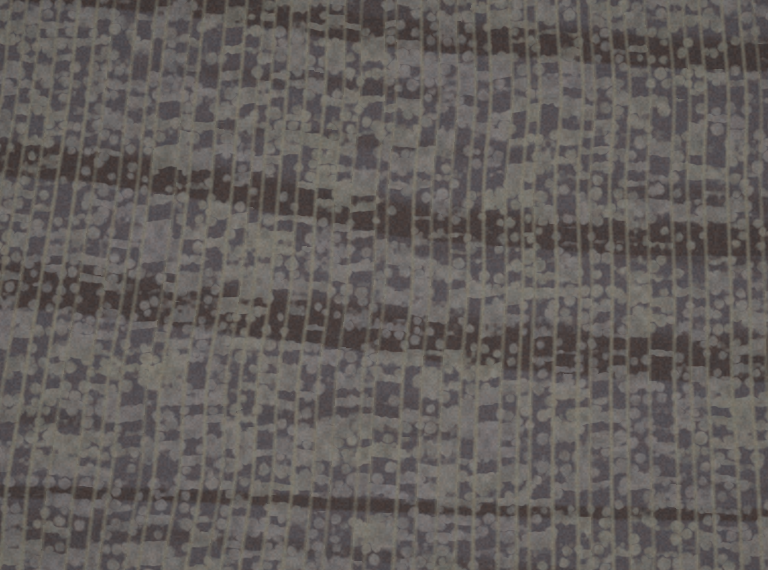
Give the GLSL for this texture, as a WebGL 1 fragment shader.

```glsl
precision highp float;
// Magnified end grain of wood: pale, leaning rays divide dark fibre into lanes
// crossed by ladder-like bars and round pale cells. Sagging brown growth rings
// cross the lanes, and fine mottling and grain soften the whole.

uniform vec2 u_resolution;

#define RAY_COUNT 30.0     // rays per canvas height
#define RAY_WIDTH 0.0034   // half width of a ray
#define BAR_COUNT 68.0     // ladder steps per canvas height
#define CELL_SIZE 0.024    // spacing of the round cells
#define CELL_SHARE 0.62    // share of grid places that hold a cell
#define SOFTNESS 0.0032    // blur of all edges
#define GRAIN 0.045        // strength of the fine grain
#define WARM_PALE vec3(0.485, 0.472, 0.435)
#define COOL_PALE vec3(0.460, 0.440, 0.446)
#define GREY_FIBRE vec3(0.325, 0.305, 0.318)
#define BROWN_FIBRE vec3(0.268, 0.234, 0.228)

float hash(vec2 p) {
  vec3 q = fract(vec3(p.xyx) * 0.1031);
  q += dot(q, q.yzx + 33.33);
  return fract((q.x + q.y) * q.z);
}

float noise(vec2 p) {
  vec2 i = floor(p), f = fract(p);
  f = f * f * (3.0 - 2.0 * f);
  return mix(mix(hash(i), hash(i + vec2(1.0, 0.0)), f.x),
             mix(hash(i + vec2(0.0, 1.0)), hash(i + vec2(1.0, 1.0)), f.x), f.y);
}

// Growth ring: crisp below, fading upwards, sinking by drop to the right
float ring(vec2 p, float height, float drop, float thickness) {
  float wave = 0.03 * (noise(vec2(p.x * 3.0, height * 40.0)) - 0.5);
  float s = p.y - height + drop * smoothstep(-0.1, 1.2, p.x) - wave;
  return smoothstep(-0.012, 0.004, s) * (1.0 - smoothstep(0.3 * thickness, thickness, s));
}

float growthRings(vec2 p) {
  float r = ring(p, 1.000, 0.115, 0.075);
  r = max(r, ring(p, 0.700, 0.155, 0.085));
  r = max(r, ring(p, 0.465, 0.130, 0.120) * 0.9);
  r = max(r, ring(p, 0.133, 0.033, 0.026));
  float faint = noise(vec2(p.x * 1.6, (p.y + 0.1 * p.x) * 22.0));
  return max(r, 0.45 * smoothstep(0.6, 0.95, faint));
}

// Round pale cells scattered on a jittered grid
float roundCells(vec2 p, float band) {
  vec2 g = p / CELL_SIZE, home = floor(g);
  float cover = 0.0;
  for (int j = -1; j <= 1; j++) {
    for (int i = -1; i <= 1; i++) {
      vec2 id = home + vec2(float(i), float(j));
      vec2 centre = id + 0.15 + 0.7 * vec2(hash(id + 7.0), hash(id + 51.0));
      float radius = CELL_SIZE * mix(0.32, 0.50, hash(id + 93.0)) * (1.0 - 0.25 * band);
      float d = length(g - centre) * CELL_SIZE - radius;
      float present = step(hash(id + 131.0), CELL_SHARE - 0.2 * band);
      cover = max(cover, present * (1.0 - smoothstep(-SOFTNESS, SOFTNESS, d)));
    }
  }
  return cover;
}

// Nearest ray centres to the left and right: (left, right, lane id)
vec3 findLane(float u) {
  vec3 lane = vec3(-1e3, 1e3, 0.0);
  for (int i = -1; i <= 1; i++) {
    float id = floor(u) + float(i);
    float centre = id + 0.5 + 0.56 * (hash(vec2(id, 19.0)) - 0.5);
    if (centre <= u) lane.xz = vec2(centre, id);
    else lane.y = min(lane.y, centre);
  }
  return lane;
}

void main() {
  vec2 p = gl_FragCoord.xy / u_resolution.y;
  float across = gl_FragCoord.x / u_resolution.x;
  float band = growthRings(p);

  // Rays lean right on the left side and stand upright on the right
  float lean = mix(0.16, -0.045, across);
  float u = (p.x - lean * (p.y - 0.5)) * RAY_COUNT + 0.35 * noise(p * vec2(3.0, 6.0));
  vec3 lane = findLane(u + 40.0);
  u += 40.0;
  float toRay = min(u - lane.x, lane.y - u) / RAY_COUNT;
  float nearest = u - lane.x < lane.y - u ? lane.z : lane.z + 1.0;
  float strength = mix(0.6, 1.0, hash(vec2(nearest, 5.0)));
  float ray = strength * (1.0 - smoothstep(RAY_WIDTH - SOFTNESS, RAY_WIDTH + SOFTNESS, toRay));

  // Ladder bars step independently in each lane
  float tilt = (hash(vec2(lane.z, 3.0)) - 0.5) * (u - lane.x) * 0.7;
  float ragged = noise(p * 130.0) - 0.5;
  float bars = noise(vec2(lane.z * 17.0, p.y * BAR_COUNT + tilt)) + 0.3 * ragged;
  float patches = noise(p * vec2(5.0, 9.0) + 20.0) - 0.5;
  float level = mix(0.57, 0.76, band) - 0.28 * patches;
  float pale = smoothstep(level - 0.14, level + 0.14, bars);
  pale = max(pale, roundCells(p + 0.003 * ragged, band));

  // Colour: fibre, then pale tissue, then rays
  vec3 fibre = mix(GREY_FIBRE, BROWN_FIBRE, smoothstep(0.05, 0.8, band));
  vec3 tissue = mix(WARM_PALE, COOL_PALE, noise(p * 14.0));
  tissue *= mix(0.86, 1.04, noise(p * 75.0 + 9.0)) * (1.0 - 0.08 * band);
  vec3 colour = mix(fibre, tissue, pale * 0.95);
  colour = mix(colour, WARM_PALE * vec3(0.99, 0.98, 0.95) * (1.0 - 0.09 * band), ray * 0.85);

  // Broad shading towards the corners, then fine tinted grain
  vec2 offCentre = vec2(across, p.y) - vec2(0.55, 0.45);
  colour *= 1.03 - 0.22 * dot(offCentre, offCentre);
  float speck = noise(p * 290.0) - 0.5;
  float tint = noise(p * 190.0 + 70.0) - 0.5;
  colour += GRAIN * (speck + tint * vec3(0.5, -0.1, -0.4));
  gl_FragColor = vec4(colour, 1.0);
}
```
